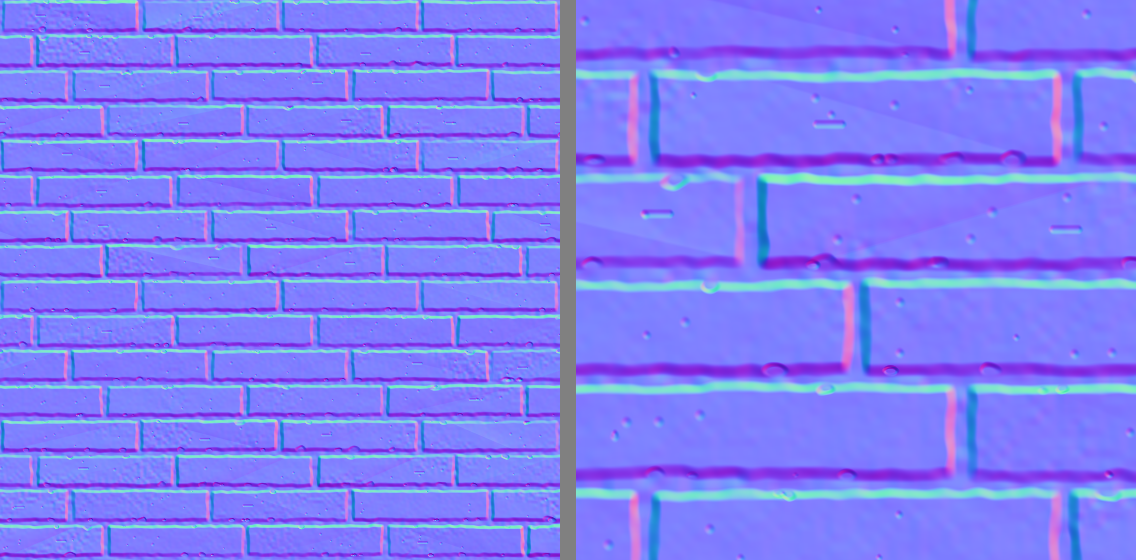
Left, the full canvas; right, a detail of the centre.
Reproduce this texture map procedurally as a Shadertoy shader.

```glsl
const float ROWS = 16.0;          // courses down the canvas
const float BRICK_LENGTH = 4.0;   // in course heights
const float BRICKS = 4.0;         // bricks per course
const float COURSE_SHIFT = 0.04;  // vertical offset of the bed joints
const float BRICK_RELIEF = 0.085; // height of the faces above the mortar
const float TOP_BEVEL = 0.10;
const float BOTTOM_BEVEL = 0.14;
const float SIDE_BEVEL = 0.11;
const float JOINT_INSET = 0.035;
const float EDGE_WOBBLE = 0.035;
const float MORTAR_ROUGHNESS = 0.03;
const float FACE_GRAIN = 0.004;
const float PATCH_GRAIN = 0.022;
const float CREASE_FADE = 0.3;
const float CHIP_DEPTH = 0.05;
const float PIT_DEPTH = 0.014;
const int CHIPS = 5;
const int PITS = 5;

float hash(vec2 cell) {
    vec3 a = fract(cell.xyx * 0.1031);
    a += dot(a, a.yzx + 33.33);
    return fract((a.x + a.y) * a.z);
}

// Value noise that wraps at the canvas border
float noise(vec2 p, float frequency) {
    p *= frequency;
    float period = ROWS * frequency;
    vec2 i = floor(p), f = fract(p);
    f = f * f * (3.0 - 2.0 * f);
    vec2 a = mod(i, period), b = mod(i + 1.0, period);
    return mix(mix(hash(a), hash(vec2(b.x, a.y)), f.x),
               mix(hash(vec2(a.x, b.y)), hash(b), f.x), f.y);
}

float brickRandom(vec2 id, float k) {
    return hash(id + k * vec2(19.0, 7.0) + 3.0);
}

// Creases, tilt, scratches, chips and pits on one brick face
float faceWear(vec2 p, vec2 q, vec2 id) {
    float wear = brickRandom(id, 1.0);
    float relief = dot(q, vec2(0.02, 0.10) * (vec2(brickRandom(id, 2.0), brickRandom(id, 3.0)) - 0.5));

    // Diagonal crease with a slope that fades away from the line
    float lean = mix(0.2, 0.45, brickRandom(id, 4.0)) * (brickRandom(id, 5.0) < 0.5 ? -1.0 : 1.0);
    vec2 across = normalize(vec2(-lean, 1.0));
    float s = dot(q - vec2(brickRandom(id, 6.0) - 0.5, 0.0), across);
    float crease = (brickRandom(id, 7.0) - 0.5) * 0.11 * smoothstep(0.2, 0.5, wear);
    relief += crease * (1.0 - exp(-max(s, 0.0) / CREASE_FADE));

    // Grain, stronger in worn patches
    float worn = smoothstep(0.5, 0.85, noise(p, 1.0)) * wear;
    relief += (noise(p, 10.0) - 0.5) * (FACE_GRAIN + PATCH_GRAIN * worn);
    relief += (noise(p, 3.0) - 0.5) * 0.012;

    // Short horizontal scratch
    vec2 v = q - vec2(1.2, 0.1) * (2.0 * vec2(brickRandom(id, 8.0), brickRandom(id, 9.0)) - 1.0);
    float scratch = length(vec2(max(abs(v.x) - 0.12, 0.0), v.y));
    relief -= PIT_DEPTH * step(0.5, wear) * smoothstep(0.04, 0.01, scratch);

    // Chips along the upper and lower edges
    float ragged = (noise(p, 8.0) - 0.5) * 0.06;
    for (int i = 0; i < CHIPS; i++) {
        float k = 10.0 + 3.0 * float(i);
        float side = brickRandom(id, k) < 0.6 ? -0.40 : 0.42;
        vec2 c = vec2((brickRandom(id, k + 1.0) - 0.5) * 3.6, side);
        float radius = mix(0.03, 0.13, brickRandom(id, k + 2.0) * (0.4 + 0.6 * wear));
        float d = length((q - c) * vec2(0.65, 1.0)) + ragged;
        relief -= CHIP_DEPTH * smoothstep(radius, radius * 0.4, d);
    }

    // Small scattered pits
    for (int i = 0; i < PITS; i++) {
        float k = 30.0 + 3.0 * float(i);
        vec2 c = (vec2(brickRandom(id, k), brickRandom(id, k + 1.0)) - 0.5) * vec2(3.4, 0.6);
        float radius = mix(0.03, 0.06, brickRandom(id, k + 2.0));
        relief -= PIT_DEPTH * smoothstep(radius, 0.0, length(q - c));
    }
    return relief;
}

float wallHeight(vec2 p) {
    // Quarter-brick shift from each course to the next
    float y = p.y - COURSE_SHIFT;
    float row = floor(y);
    float x = p.x - (ROWS - 1.0 - row);
    float column = floor(x / BRICK_LENGTH);
    vec2 id = vec2(mod(column, BRICKS), mod(row, ROWS));
    vec2 q = vec2(x - (column + 0.5) * BRICK_LENGTH, y - row - 0.5);

    // Irregular outline with a separate bevel on each side
    float wobble = (noise(p, 6.0) - 0.5) * EDGE_WOBBLE + (noise(p, 1.0) - 0.5) * EDGE_WOBBLE;
    vec2 jitter = (vec2(brickRandom(id, 50.0), brickRandom(id, 51.0)) - 0.5) * vec2(0.06, 0.03);
    vec2 extent = vec2(0.5 * BRICK_LENGTH, 0.5) - JOINT_INSET + wobble;
    vec2 low = q - jitter + extent, high = extent - q + jitter;
    float face = smoothstep(0.0, SIDE_BEVEL, low.x) * smoothstep(0.0, SIDE_BEVEL, high.x)
               * smoothstep(0.0, BOTTOM_BEVEL, low.y) * smoothstep(0.0, TOP_BEVEL, high.y);

    float mortar = (noise(p, 7.0) - 0.5) * MORTAR_ROUGHNESS;
    return mix(mortar, BRICK_RELIEF + faceWear(p, q, id), face);
}

void mainImage(out vec4 fragColor, in vec2 fragCoord) {
    vec2 p = fragCoord / iResolution.xy * ROWS;

    // Central differences over about one pixel smooth the edges
    float e = max(0.016, 0.5 * ROWS / iResolution.y);
    vec2 dx = vec2(e, 0.0), dy = vec2(0.0, e);
    vec2 slope = vec2(wallHeight(p + dx) - wallHeight(p - dx),
                      wallHeight(p + dy) - wallHeight(p - dy)) / (2.0 * e);
    vec3 normal = normalize(vec3(-slope, 1.0));
    fragColor = vec4(normal * 0.5 + 0.5, 1.0);
}
```
